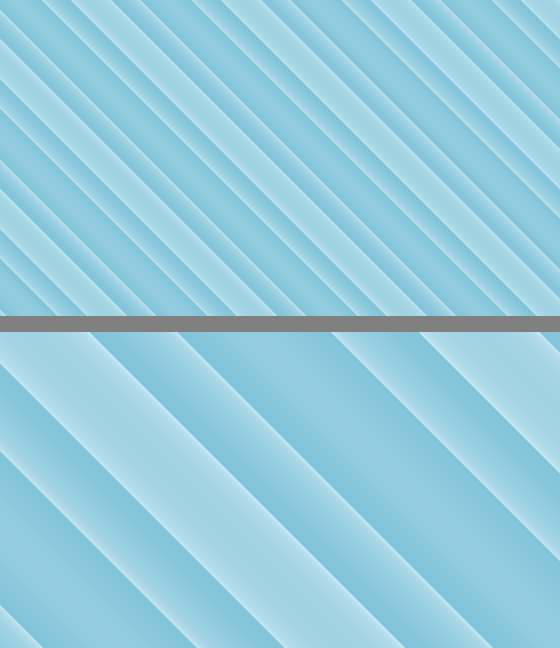
Top, the full canvas; bottom, a detail of the centre.
This background is drawn by a WebGL 2 fragment shader. Its source:

```glsl
#version 300 es
precision highp float;
// Diagonal pale blue ribbons falling to the right at 45 degrees.
// Each repeat mirrors about its ribbon axis: a pale ribbon lies on a wider
// shaded one, which lies on the ground. Ribbon edges carry a bright rim.

uniform vec2 u_resolution;
out vec4 fragColor;

const float PERIOD = 0.4745;    // horizontal spacing, in canvas heights
const float PALE_HALF = 0.134;  // half widths, in periods
const float WIDE_HALF = 0.329;

// Thin highlight that fades inward from a ribbon edge.
vec3 addRim(vec3 color, float inset) {
    float glow = 0.62 * exp(-max(inset, 0.0) / 0.009);
    return mix(color, vec3(0.88, 0.96, 0.97), glow);
}

void main() {
    vec2 p = gl_FragCoord.xy / u_resolution.y;

    // Distance from the nearest ribbon axis, from 0 to half a period
    float phase = (p.x + p.y - 1.0 - 0.288) / PERIOD;
    float d = abs(fract(phase + 0.5) - 0.5);
    float aa = 0.8 / (u_resolution.y * PERIOD);

    vec3 shade = vec3(0.51, 0.77, 0.855);

    // Ground: shaded beside the ribbons, lighter midway between them
    float away = clamp((d - WIDE_HALF) / (0.5 - WIDE_HALF), 0.0, 1.0);
    vec3 ground = mix(shade, vec3(0.575, 0.80, 0.875), smoothstep(0.0, 0.85, away));

    // Wide ribbon: shaded under the pale one, brightening outward
    float outward = clamp((d - PALE_HALF) / (WIDE_HALF - PALE_HALF), 0.0, 1.0);
    vec3 wide = mix(shade, vec3(0.68, 0.85, 0.91), pow(outward, 1.6));
    wide = addRim(wide, WIDE_HALF - d);

    // Pale ribbon: soft lift from its axis toward both edges
    float across = min(d / PALE_HALF, 1.0);
    vec3 pale = mix(vec3(0.63, 0.825, 0.89), vec3(0.70, 0.865, 0.92), across * across);
    pale = addRim(pale, PALE_HALF - d);

    // Stack the layers with smoothed edges
    vec3 color = mix(wide, ground, smoothstep(-aa, aa, d - WIDE_HALF));
    color = mix(pale, color, smoothstep(-aa, aa, d - PALE_HALF));
    fragColor = vec4(color, 1.0);
}
```
